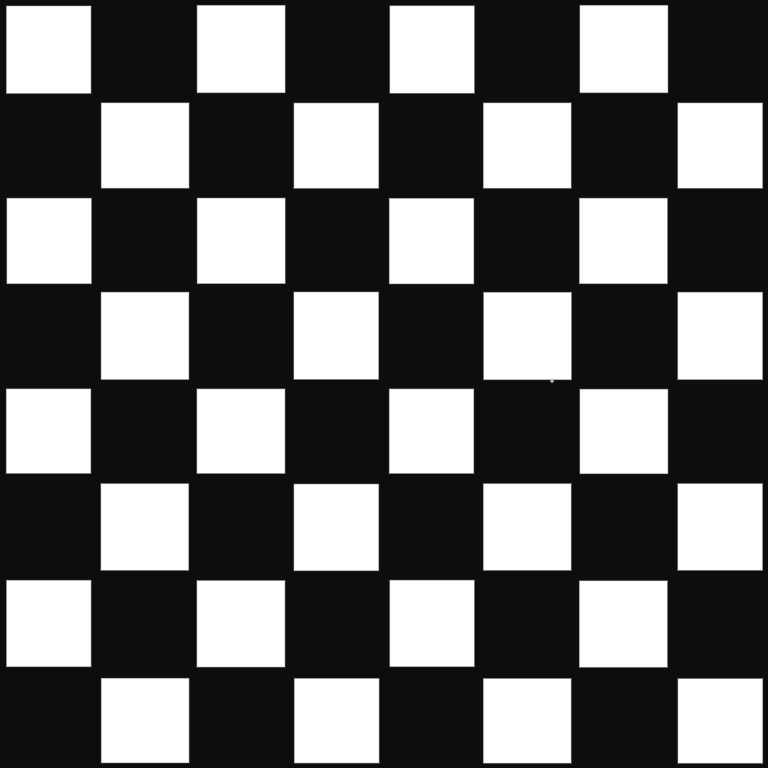
Reproduce this pattern procedurally as a WebGL 1 fragment shader.

```glsl
precision highp float;

uniform vec2 u_resolution;

const float CELLS = 8.0;
const float TAU = 6.2831853;
const vec3 INK = vec3(0.05, 0.05, 0.06);
const vec3 PAPER = vec3(1.0);

vec2 hash2(vec2 p) {
  return fract(sin(vec2(dot(p, vec2(127.1, 311.7)),
                        dot(p, vec2(269.5, 183.3)))) * 4375.85);
}

// Signed distance to an axis-aligned box
float boxDistance(vec2 p, vec2 halfSize) {
  vec2 d = abs(p) - halfSize;
  return length(max(d, 0.0)) + min(max(d.x, d.y), 0.0);
}

// Periodic drift of the columns and rows, in cell units
vec2 squareCenter(vec2 cell) {
  vec2 angle = cell * TAU / CELLS;
  vec2 drift = vec2(0.0032, -0.0032)
             + vec2(0.0086, 0.0126) * cos(angle - vec2(0.92, 1.86));
  return 0.5 + drift + (hash2(cell) - 0.5) * 0.007;
}

// Periodic variation of square widths and heights
vec2 squareHalfSize(vec2 cell) {
  vec2 angle = cell * TAU / CELLS;
  return vec2(0.45, 0.4485)
       + vec2(0.012, 0.008) * cos(vec2(2.0, 3.0) * angle + vec2(-2.43, 2.68));
}

float coverage(float distanceToEdge, float softness) {
  return 1.0 - smoothstep(-0.5 * softness, 0.5 * softness, distanceToEdge);
}

// Inset squares on the odd cells of the checkerboard
float checkerMask(vec2 uv, float softness) {
  vec2 grid = uv * CELLS;
  vec2 cell = mod(floor(grid), CELLS);
  float odd = mod(cell.x + cell.y, 2.0);
  float d = boxDistance(fract(grid) - squareCenter(cell), squareHalfSize(cell));
  return odd * coverage(d / CELLS, softness);
}

// Small pale blemish on the dark ground
float speckMask(vec2 uv, vec2 center, float radius, float softness) {
  return coverage(length(uv - center) - radius, softness);
}

void main() {
  vec2 uv = gl_FragCoord.xy / u_resolution;
  float softness = max(0.0025, 1.2 / min(u_resolution.x, u_resolution.y));

  float squares = checkerMask(uv, softness);
  float speck = 0.75 * speckMask(uv, vec2(0.7188, 0.504), 0.0022, softness);

  gl_FragColor = vec4(mix(INK, PAPER, max(squares, speck)), 1.0);
}
```
